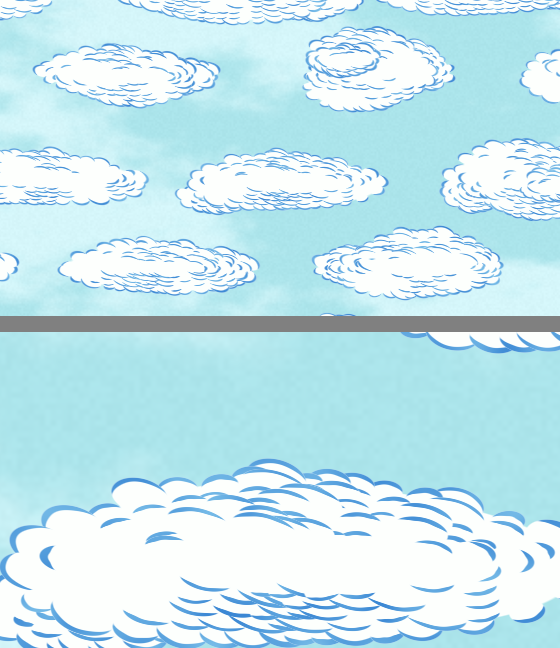
Top, the full canvas; bottom, a detail of the centre.
This pattern is drawn by a WebGL 2 fragment shader. Its source:

```glsl
#version 300 es
precision highp float;

// Brush-drawn clouds on a teal watercolour wash.
// Staggered cells each hold a cloud; rings of overlapping puffs, painted
// from the rim inwards, leave tapered blue arcs over a white body.

uniform vec2 u_resolution;
out vec4 fragColor;

const float TAU = 6.2831853;
const vec3 WHITE = vec3(0.992, 1.0, 0.992);
const vec3 PALE_WASH = vec3(0.835, 0.965, 0.98);
const vec3 TEAL_WASH = vec3(0.67, 0.895, 0.92);
const vec3 DEEP_BLUE = vec3(0.23, 0.53, 0.83);
const vec3 SOFT_BLUE = vec3(0.47, 0.74, 0.91);

vec2 hash2(vec2 p) {
    vec3 q = fract(p.xyx * vec3(0.1031, 0.1030, 0.0973));
    q += dot(q, q.yzx + 33.33);
    return fract((q.xx + q.yz) * q.zy);
}

float noise(vec2 p) {
    vec2 i = floor(p), f = fract(p);
    f = f * f * (3.0 - 2.0 * f);
    return mix(mix(hash2(i).x, hash2(i + vec2(1, 0)).x, f.x),
               mix(hash2(i + vec2(0, 1)).x, hash2(i + vec2(1, 1)).x, f.x), f.y);
}

float fbm(vec2 p) {
    float sum = 0.0, amp = 0.5;
    for (int i = 0; i < 5; i++) {
        sum += amp * noise(p);
        p = mat2(1.6, 1.2, -1.2, 1.6) * p + 7.3;
        amp *= 0.5;
    }
    return sum;
}

// Uneven outline: radius factor at a given angle.
float bulge(float angle, float seed) {
    return 1.0 + 0.10 * sin(2.0 * angle + seed) + 0.07 * sin(3.0 * angle + 1.7 * seed);
}

vec3 paintCloud(vec3 col, vec2 p, vec2 size, float seed, int rings) {
    float aa = 0.8 / u_resolution.y;
    vec2 q = p / size;
    float edge = (length(q) / bulge(atan(q.y, q.x), seed) - 1.0) * size.y;
    if (edge > 0.06) return col;
    col = mix(col, WHITE, smoothstep(aa, -aa, edge));

    for (int k = 0; k < rings; k++) {
        float depth = float(k);
        vec2 ring = size - depth * vec2(0.025, 0.015);
        if (min(ring.x, ring.y) < 0.015) break;
        float count = floor(12.0 + 85.0 * ring.x);

        for (float i = 0.0; i < count; i++) {
            // Spread puffs evenly along the flattened ring
            float angle = TAU * (i + 0.5 * depth) / count;
            angle += 0.22 * sin(2.0 * angle);
            vec2 dir = vec2(cos(angle), sin(angle));
            vec2 center = dir * ring * bulge(angle, seed + 0.2 * depth);
            if (distance(p, center) > 0.06) continue;

            // Inner arcs thin out in patches
            vec2 rnd = hash2(vec2(i + 41.0 * depth, seed * 9.0));
            float bare = smoothstep(0.35, 0.7, noise(center * 8.0 + seed * 5.0));
            if (k > 0 && rnd.x < 0.08 * depth + 0.7 * bare) continue;
            center += (rnd - 0.5) * (k > 0 ? vec2(0.02, 0.012) : vec2(0.012, 0.008));

            // Inner puffs are flatter and lean a little
            vec2 local = p - center;
            local.y += (rnd.y - 0.35) * 0.35 * local.x;
            local /= vec2(1.35, k > 0 ? 0.7 : 0.85);
            float d = length(local) - mix(0.014, 0.027, rnd.y * rnd.y);
            float facing = dot(local, normalize(dir / ring)) / max(length(local), 1e-4);
            float taper = smoothstep(k > 0 ? 0.3 : -0.1, 0.95, facing);
            float halfWidth = (k > 0 ? 0.0026 : 0.0031) * taper * mix(0.65, 1.25, rnd.x);
            float stroke = smoothstep(aa, -aa, abs(d + halfWidth) - halfWidth);
            stroke *= smoothstep(0.0, 0.3, taper);

            vec3 ink = mix(DEEP_BLUE, SOFT_BLUE, noise(p * 28.0 + seed));
            col = mix(col, WHITE, smoothstep(aa, -aa, d));
            col = mix(col, ink, stroke);
        }
    }
    return col;
}

void main() {
    vec2 p = gl_FragCoord.xy / u_resolution.y;

    // Watercolour wash with broad blooms, brush streaks and paper grain
    float wash = fbm(p * vec2(2.0, 3.2) + 4.0) + 0.35 * (fbm(p * vec2(8.0, 15.0)) - 0.5);
    wash += 0.2 * (0.45 - p.y);
    vec3 col = mix(TEAL_WASH, PALE_WASH, smoothstep(0.32, 0.62, wash));
    col += 0.022 * (noise(p * 170.0) - 0.5);

    // Clouds in staggered rows: a tail behind, a body, at times a front puff
    vec2 cell = vec2(0.80, 0.30);
    float row = floor(p.y / cell.y);
    for (float y = row + 1.0; y >= row - 1.0; y--) {
        float shift = 0.43 * y + 0.15;
        float column = floor(p.x / cell.x - shift);
        for (float x = column - 1.0; x <= column + 1.0; x++) {
            vec2 id = vec2(x, y) + 20.0;
            vec2 place = hash2(id) - 0.5, shape = hash2(id + 57.0);
            vec2 center = (vec2(x + shift, y) + 0.5 + place * vec2(0.16, 0.18)) * cell;
            vec2 size = mix(vec2(0.20, 0.075), vec2(0.35, 0.112), shape);
            float seed = TAU * fract(shape.x * 7.0 + place.y);
            float side = sign(place.x);
            vec2 local = p - center;

            vec2 tail = size * vec2(-0.8 * side, place.y * 0.5 - 0.15);
            col = paintCloud(col, local - tail, size * vec2(0.42, 0.6), seed + 4.0, 4);
            col = paintCloud(col, local, size, seed, 6);
            vec2 front = size * vec2(0.35 * side, place.y * 0.6);
            if (shape.y > 0.5)
                col = paintCloud(col, local - front, size * vec2(0.42, 0.36), seed + 2.0, 2);
        }
    }
    fragColor = vec4(clamp(col, 0.0, 1.0), 1.0);
}
```
